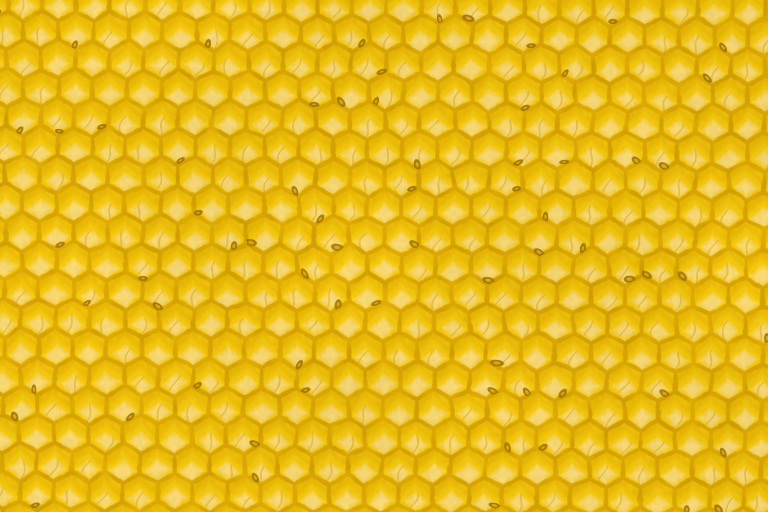
A WebGL 1 fragment shader for this pattern:

```glsl
precision highp float;

uniform vec2 u_resolution;

float hash(vec2 p) {
    return fract(sin(dot(p, vec2(12.9898, 78.233))) * 43758.5453);
}

float noise(vec2 p) {
    vec2 i = floor(p);
    vec2 f = fract(p);
    f = f * f * (3.0 - 2.0 * f);
    return mix(mix(hash(i), hash(i + vec2(1.0, 0.0)), f.x),
               mix(hash(i + vec2(0.0, 1.0)), hash(i + vec2(1.0, 1.0)), f.x), f.y);
}

// Offset from the centre of the nearest cell in a pointy-top hexagon lattice
vec2 hexOffset(vec2 p) {
    vec2 period = vec2(1.0, 1.7320508);
    vec2 a = mod(p + period * 0.5, period) - period * 0.5;
    vec2 b = mod(p, period) - period * 0.5;
    return dot(a, a) < dot(b, b) ? a : b;
}

float hexEdge(vec2 g) {
    g = abs(g);
    return 0.5 - max(g.x, dot(g, vec2(0.5, 0.8660254)));
}

void main() {
    // Slightly tilted lattice, 22.26 cells across the canvas
    vec2 p = gl_FragCoord.xy / u_resolution.x - vec2(0.4548, 0.3142);
    vec2 q = vec2(p.x - 0.01 * p.y, p.y + 0.01 * p.x) * 22.26;
    float pixel = 22.26 / u_resolution.x;
    vec2 warp = vec2(noise(q * 1.7), noise(q * 1.7 + 31.0)) - 0.5;
    vec2 lattice = q * vec2(1.0, 1.037) - vec2(0.0, 0.2) + warp * 0.09;

    vec2 g = hexOffset(lattice);
    vec2 id = floor((lattice - g) * vec2(2.0, 1.1547) + 0.5);
    float r1 = hash(id);
    float r2 = hash(id + 17.3);
    float r3 = hash(id + 41.7);
    float grain = noise(q * 9.0);
    float streak = noise(vec2(q.x * 13.0 + q.y * 3.0, q.y * 2.5));

    // Pale rhombus on the cell floor
    vec2 d = g + vec2(0.0, 0.2) + (vec2(r2, r3) - 0.5) * 0.06;
    d.y += d.x * (r1 - 0.5) * 0.25;
    float rhombus = (abs(d.x) / 0.37 + abs(d.y) / 0.33 - 1.0) * 0.24;
    rhombus += (grain - 0.5) * 0.04 + (r1 - 0.5) * 0.03;
    float soft = max(0.03, pixel * 0.7);

    // Wax walls: glowing near the floor, deeper towards the top
    float glow = 1.0 - smoothstep(0.03, 0.27, rhombus + (streak - 0.5) * 0.16);
    glow = max(glow, 0.45 * smoothstep(-0.05, 0.3, g.x) * smoothstep(0.0, 0.3, g.y));
    vec3 color = mix(vec3(0.90, 0.71, 0.02), vec3(0.95, 0.78, 0.06), glow);
    color *= 0.975 + 0.05 * streak;

    // Floor, palest at its middle
    float depth = smoothstep(0.0, 0.14, -rhombus + (streak - 0.5) * 0.08);
    vec3 pale = mix(vec3(0.95, 0.80, 0.25), vec3(0.96, 0.84, 0.45), depth);
    pale *= 0.98 + 0.04 * grain;
    float floorMask = 1.0 - smoothstep(-soft, soft, rhombus);
    color = mix(color, pale, floorMask);

    // Hairline creases across the floor
    float crease = abs(d.x + (r2 - 0.5) * 0.25 - 0.07 * sin(d.y * 7.0 + r3 * 6.3) - d.y * 0.35);
    float creaseMask = 1.0 - smoothstep(0.008, 0.015 + pixel, crease);
    color = mix(color, vec3(0.83, 0.65, 0.12), creaseMask * floorMask * 0.5 * step(0.4, r1));

    // Ochre rims between cells, thicker along the lower V
    float rimWidth = 0.055 + 0.015 * step(g.y, 0.0) + (grain - 0.5) * 0.03;
    float rim = 1.0 - smoothstep(rimWidth - soft, rimWidth + soft, hexEdge(g));
    vec3 rimColor = mix(vec3(0.80, 0.60, 0.01), vec3(0.87, 0.67, 0.01), noise(q * 3.0));
    color = mix(color, rimColor, rim * 0.9);

    // Scattered curls of wax stuck to the lower rims
    float side = (r2 - 0.5) * 0.8;
    vec2 c = g - vec2(side, -0.46 + abs(side) * 0.577);
    float angle = r3 * 3.14;
    c = mat2(cos(angle), -sin(angle), sin(angle), cos(angle)) * c;
    float curl = length(c * vec2(0.65, 1.2)) - 0.06 - 0.03 * r3;
    float present = step(0.8, hash(id + 73.1));
    float body = 1.0 - smoothstep(-0.01, 0.01 + pixel, curl);
    float outline = 1.0 - smoothstep(0.012, 0.02 + pixel, abs(curl));
    color = mix(color, vec3(0.80, 0.60, 0.03), body * present * 0.7);
    color = mix(color, vec3(0.60, 0.43, 0.02), outline * present * 0.75);

    // Gentle unevenness of the light over the sheet
    color *= 0.985 + 0.03 * noise(q * 0.25 + 5.0);
    gl_FragColor = vec4(color, 1.0);
}
```
